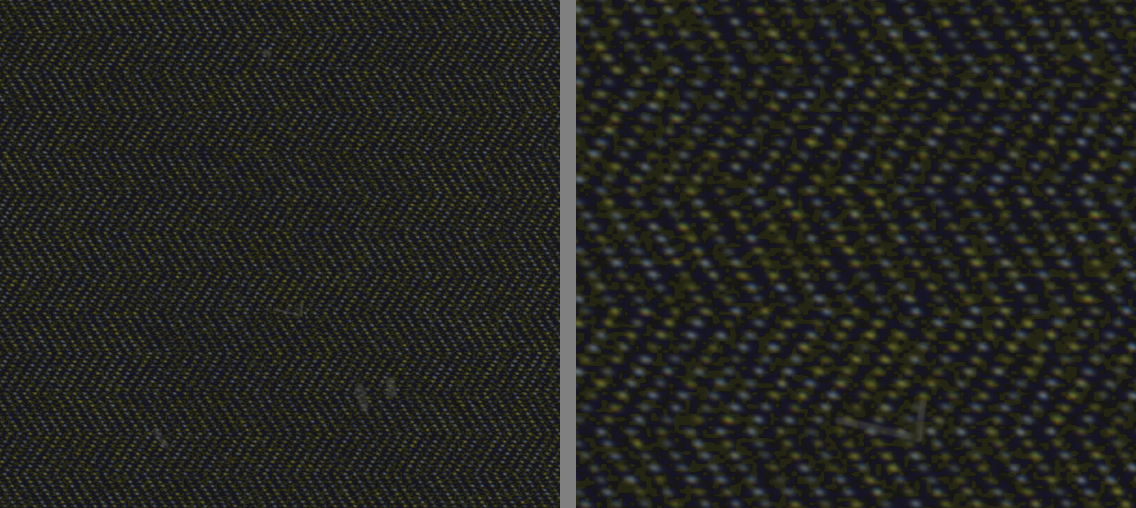
Left, the full canvas; right, a detail of the centre.
This texture is drawn by a WebGL 2 fragment shader. Its source:

```glsl
#version 300 es
precision highp float;
// Dark herringbone cloth: small pale stitches sit on a grid of weft rows, and
// a triangle wave slides each row sideways so that the twill lines zigzag.
// Colour fringes, thread grain, soft wear and a little lint vary the repeats.
uniform vec2 u_resolution;
out vec4 fragColor;

const vec2 CELLS = vec2(56.0, 126.5);   // stitches across, weft rows down
const float BAND_ROWS = 10.0;           // rows between two turns of the zigzag
const float TURN_ROW = 68.0;            // a row where the zigzag turns
const float ROW_SHIFT = 0.25;           // sideways step per row, in cells
const vec2 GRAIN_CELLS = vec2(300.0, 360.0);

const vec3 GROUND = vec3(0.086, 0.084, 0.076);
const vec3 OLIVE = vec3(0.140, 0.146, 0.070);
const vec3 NAVY = vec3(0.084, 0.078, 0.146);
const vec3 GOLD = vec3(0.37, 0.37, 0.15);
const vec3 ICE = vec3(0.31, 0.35, 0.38);
const vec3 LINT = vec3(0.31, 0.31, 0.28);

float hash(vec2 p) {
  vec3 q = fract(vec3(p.xyx) * 0.1031);
  q += dot(q, q.yzx + 33.33);
  return fract((q.x + q.y) * q.z);
}

float noise(vec2 p) {
  vec2 i = floor(p), f = fract(p);
  f = f * f * (3.0 - 2.0 * f);
  return mix(mix(hash(i), hash(i + vec2(1, 0)), f.x),
             mix(hash(i + vec2(0, 1)), hash(i + vec2(1, 1)), f.x), f.y);
}

// Soft, slightly tilted oval centred on the origin
float stitch(vec2 p, vec2 size) {
  p.y += p.x * 0.4;
  vec2 e = p / size;
  return exp(-dot(e, e));
}

// Sideways slide of a row, in cells
float zigzag(float row) {
  float r = mod(row - TURN_ROW + BAND_ROWS, 2.0 * BAND_ROWS) - BAND_ROWS;
  return abs(r) * ROW_SHIFT;
}

// Lays the stitch of one row over a base colour, with a slight colour fringe
vec3 weave(vec3 base, vec2 uv, vec2 pixel, float wear) {
  vec2 g = uv * CELLS;
  float row = floor(g.y);
  float x = g.x - zigzag(row);
  vec2 id = vec2(floor(x), row);
  vec2 q = vec2(fract(x), fract(g.y)) - 0.5;
  q += (vec2(hash(id + 3.0), hash(id + 11.0)) - 0.5) * vec2(0.07, 0.10);
  vec2 size = max(vec2(mix(0.16, 0.20, hash(id + 19.0)), 0.31), pixel * 0.6);
  vec2 fringe = vec2(0.01, mix(-0.05, 0.09, hash(id + 29.0)));
  vec3 mask = vec3(stitch(q + fringe, size),
                   stitch(q, size),
                   stitch(q - fringe, size));
  vec3 tint = mix(GOLD, ICE, smoothstep(0.15, 0.7, hash(id + 41.0)));
  tint *= wear * mix(0.65, 1.15, hash(id + 53.0));
  return mix(base, max(tint, base), mask);
}

// Dark threads: fine grain that leans to olive or to navy
vec3 ground(vec2 uv) {
  float n = noise(uv * GRAIN_CELLS) * 2.0 - 1.0;
  float olive = smoothstep(0.08, 0.38, n);
  float navy = smoothstep(0.08, 0.38, -n);
  return mix(mix(GROUND, OLIVE, olive), NAVY, navy);
}

// Faint fibre or smudge along a segment, broken up by noise
float lint(vec2 p, vec2 a, vec2 b, float radius) {
  vec2 pa = p - a, ba = b - a;
  float d = length(pa - ba * clamp(dot(pa, ba) / dot(ba, ba), 0.0, 1.0));
  float fray = 0.4 + 0.8 * noise(p * 190.0);
  return fray * (1.0 - smoothstep(radius * 0.3, radius * 1.3, d));
}

void main() {
  vec2 uv = gl_FragCoord.xy / u_resolution;
  vec2 p = gl_FragCoord.xy / u_resolution.y;

  // Cloth with broad, gentle wear
  float wear = 0.95 + 0.10 * noise(uv * vec2(5.0, 6.0) + 4.0);
  vec3 color = weave(ground(uv), uv, CELLS / u_resolution, wear);

  // Lint: two smudges, one streak, one speck and a bent hair
  float fluff = lint(p, vec2(0.708, 0.235), vec2(0.717, 0.198), 0.010);
  fluff = max(fluff, lint(p, vec2(0.768, 0.250), vec2(0.771, 0.226), 0.010));
  fluff = max(fluff, lint(p, vec2(0.305, 0.150), vec2(0.326, 0.123), 0.007));
  fluff = max(fluff, lint(p, vec2(0.522, 0.896), vec2(0.528, 0.894), 0.008));
  fluff = max(fluff, lint(p, vec2(0.540, 0.391), vec2(0.592, 0.379), 0.003));
  fluff = max(fluff, lint(p, vec2(0.592, 0.379), vec2(0.595, 0.402), 0.003));
  color = mix(color, LINT, 0.6 * clamp(fluff, 0.0, 1.0));

  fragColor = vec4(color, 1.0);
}
```
